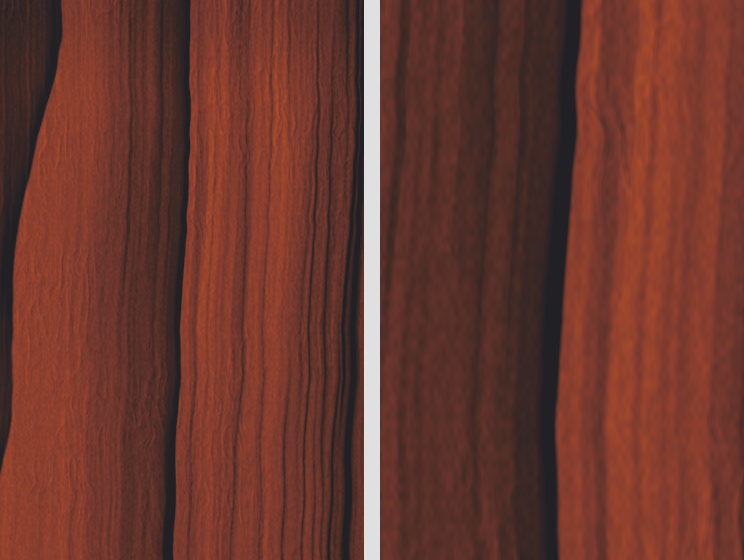
Left: the whole. Right: its middle third, enlarged.
A Shadertoy shader for this texture:

```glsl
// Dark-veined red rosewood with wavy black seams and an embossed grain.
#define STREAK_GAIN 0.30
#define VEIN_COUNT 14
#define VEIN_DEPTH 0.32
#define SEAM_DEPTH 0.36
#define EMBOSS_GAIN 0.075
#define EMBOSS_SCALE vec2(84.0, 19.0)
#define FINE_GAIN 0.07
#define TOP_SHADE 0.08

float hash(vec2 p) {
    return fract(sin(dot(p, vec2(127.1, 311.7))) * 43758.5453);
}

float noise(vec2 p) {
    vec2 i = floor(p), f = fract(p);
    f = f * f * (3.0 - 2.0 * f);
    return mix(mix(hash(i), hash(i + vec2(1, 0)), f.x),
               mix(hash(i + vec2(0, 1)), hash(i + vec2(1, 1)), f.x), f.y);
}

// Signed wobble along the trunk.
float wobble(float y, float rate, float seed) {
    return noise(vec2(seed, y * rate)) - 0.5;
}

float leftSeam(float y) {
    return 0.035 + 0.135 * smoothstep(0.5, 1.0, y)
         - 0.05 * (1.0 - smoothstep(0.08, 0.3, y))
         + 0.016 * wobble(y, 9.0, 3.0) + 0.006 * wobble(y, 32.0, 5.0);
}

float middleSeam(float y) {
    return 0.475 + 0.042 * smoothstep(0.0, 0.85, y)
         + 0.012 * wobble(y, 9.0, 11.0) + 0.004 * wobble(y, 34.0, 13.0);
}

// Black seam: crisp on its right side, fading out to the left.
float seam(float d, float fade) {
    float crisp = 1.0 - smoothstep(-0.002, 0.006, d);
    return crisp * exp(min(d, 0.0) / fade);
}

// Long fibres at several widths.
float streaks(vec2 q) {
    return 0.30 * noise(vec2(q.x * 19.0, q.y * 1.1))
         + 0.32 * noise(vec2(q.x * 52.0 + 7.0, q.y * 1.5))
         + 0.38 * noise(vec2(q.x * 130.0 + 3.0, q.y * 2.2)) - 0.5;
}

// Thin dark lines, crowding towards the right edge.
float veins(float x, float y) {
    float ink = 0.0;
    for (int i = 0; i < VEIN_COUNT; i++) {
        float k = float(i);
        float place = (k + 0.3 + 0.6 * hash(vec2(k, 1.0))) / float(VEIN_COUNT);
        float centre = 0.07 + 0.44 * pow(place, 0.72) + 0.02 * wobble(y, 2.5, k + 20.0);
        float width = mix(0.003, 0.009, hash(vec2(k, 2.0)) * place);
        float d = (x - centre) / width;
        float strength = smoothstep(0.1, 0.65, noise(vec2(k * 5.0, y * 1.8 + k)));
        ink = max(ink, strength * (0.35 + 0.65 * place) / (1.0 + d * d));
    }
    return ink;
}

// Raised wrinkles along the fibres.
float relief(vec2 p) {
    vec2 q = p * EMBOSS_SCALE;
    q.x += 0.9 * noise(p * vec2(30.0, 36.0));
    float ridge = 1.0 - abs(2.0 * noise(q) - 1.0);
    float fine = 1.0 - abs(2.0 * noise(q * vec2(1.8, 1.9) + 31.0) - 1.0);
    return pow(ridge, 4.0) + 0.6 * pow(fine, 4.0);
}

// Wood colour for a tone equal to its red value.
vec3 woodColor(float tone) {
    float green = 0.09 + 0.285 * tone + 0.4 * pow(max(tone - 0.54, 0.0), 1.5);
    float blue = 0.145 + 0.035 * smoothstep(0.26, 0.46, tone)
               - 0.02 * smoothstep(0.56, 0.68, tone);
    return vec3(tone, green, blue);
}

void mainImage(out vec4 fragColor, in vec2 fragCoord) {
    vec2 uv = fragCoord / iResolution.xy;
    vec2 p = fragCoord / iResolution.y;
    float left = leftSeam(uv.y), middle = middleSeam(uv.y);
    float dLeft = uv.x - left, dMiddle = uv.x - middle;

    // Three boards: dark edge, orange fading to brown, striped orange
    float across = dLeft / (middle - left);
    float edgeTone = 0.29;
    float fadeTone = mix(0.555, 0.335, smoothstep(0.15, 0.95, across));
    float stripeTone = 0.55 - 0.17 * smoothstep(0.24, 0.48, dMiddle)
                     - 0.06 * exp(-pow((dMiddle - 0.15) / 0.06, 2.0));
    float tone = mix(edgeTone, fadeTone, smoothstep(-0.004, 0.008, dLeft));
    tone = mix(tone, stripeTone, smoothstep(-0.003, 0.005, dMiddle));

    // Fibres follow the middle seam
    vec2 q = vec2(dMiddle + 0.012 * wobble(uv.y, 3.0, uv.x * 4.0), uv.y);
    float calm = smoothstep(0.0, 0.05, dLeft) * (1.0 - smoothstep(0.2, 0.5, across));
    tone += STREAK_GAIN * (1.0 - 0.65 * calm) * streaks(q);
    tone -= VEIN_DEPTH * veins(q.x, uv.y);

    // Faint dark hairlines in the brown half of the middle board
    float hair = smoothstep(0.72, 0.9, noise(vec2(q.x * 70.0 + 17.0, uv.y * 1.6)));
    tone -= 0.09 * hair * smoothstep(0.3, 0.5, across);

    // Black seams
    float weight = 0.7 + 0.5 * noise(vec2(41.0, uv.y * 6.0));
    tone -= SEAM_DEPTH * weight * max(0.6 * seam(dLeft, 0.03), seam(dMiddle, 0.016));

    // Emboss lit from the left, plus pores and shade at the top
    vec2 lightStep = vec2(0.0018, -0.0007);
    float slope = relief(p + lightStep) - relief(p - lightStep);
    float patches = 0.35 + 0.65 * smoothstep(0.3, 0.7, noise(p * vec2(14.0, 8.0)));
    float lit = smoothstep(0.1, 0.36, tone);
    tone += EMBOSS_GAIN * patches * lit * clamp(slope, -1.0, 1.0);
    tone += FINE_GAIN * lit * (noise(p * vec2(420.0, 210.0)) - 0.5);
    tone -= TOP_SHADE * lit * smoothstep(0.82, 1.0, uv.y);

    fragColor = vec4(woodColor(clamp(tone, 0.13, 0.68)), 1.0);
}
```
